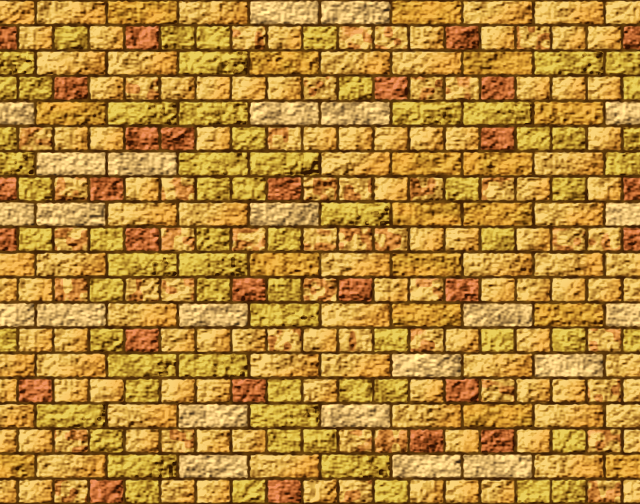
This texture is drawn by a Shadertoy shader. Its source:

```glsl
// Golden brick wall: rows of long bricks alternating with rows of short ones.
#define ROWS 20.0
#define LONG_BRICKS 9.0
#define JOINT 0.11
#define RELIEF 2.1
#define MOTTLE 0.45
#define BASE_TONE 0.76
#define GRAIN vec2(4.2, 5.6)

const vec3 RAMP[6] = vec3[6](
    vec3(0.20, 0.09, 0.01), vec3(0.38, 0.24, 0.05), vec3(0.62, 0.42, 0.14),
    vec3(0.78, 0.59, 0.24), vec3(0.91, 0.73, 0.32), vec3(0.98, 0.83, 0.47));

const vec3 GREY_BEIGE = vec3(0.84, 0.69, 0.46);
const vec3 OLIVE_TINT = vec3(0.94, 0.98, 0.76);
const vec3 ORANGE_TINT = vec3(1.0, 0.84, 0.60);
const vec3 RED_TINT = vec3(0.96, 0.70, 0.80);

float hash(vec2 p) {
    uvec2 u = uvec2(ivec2(floor(p))) * uvec2(1597334673u, 3812015801u);
    uint h = (u.x ^ u.y) * 1597334673u;
    h = (h ^ (h >> 15)) * 2246822519u;
    return float((h ^ (h >> 13)) >> 8) / 16777216.0;
}

float noise(vec2 p) {
    vec2 i = floor(p), f = fract(p);
    f = f * f * (3.0 - 2.0 * f);
    return mix(mix(hash(i), hash(i + vec2(1, 0)), f.x),
               mix(hash(i + vec2(0, 1)), hash(i + vec2(1, 1)), f.x), f.y);
}

float fbm(vec2 p) {
    return 0.6 * noise(p) + 0.4 * noise(p * 2.1 + 31.7);
}

// Blends the dark-to-light palette at tone 0..1
vec3 ramp(float tone) {
    float t = clamp(tone, 0.0, 1.0) * 5.0;
    int i = min(int(t), 4);
    return mix(RAMP[i], RAMP[i + 1], t - float(i));
}

void mainImage(out vec4 fragColor, in vec2 fragCoord) {
    // One unit of height is one row of bricks
    vec2 uv = fragCoord / iResolution.xy;
    float pixel = ROWS / iResolution.y;
    float row = floor(uv.y * ROWS);
    bool isShort = mod(row, 2.0) < 0.5;
    float columns = isShort ? 2.0 * LONG_BRICKS : LONG_BRICKS;
    float x = uv.x * columns + 0.5;
    vec2 cell = vec2(fract(x), fract(uv.y * ROWS));
    vec2 id = vec2(mod(floor(x), columns), row);
    vec2 size = vec2(ROWS * iResolution.x / (iResolution.y * columns), 1.0);
    vec2 q = (cell - 0.5) * size;

    // Rough rounded outline of the brick
    vec2 grainPos = q + 3.0 + 40.0 * vec2(hash(id + 11.0), hash(id + 57.0));
    vec2 halfSize = 0.5 * (size - JOINT);
    vec2 d = abs(q) - halfSize + 0.06;
    float edge = length(max(d, 0.0)) + min(max(d.x, d.y), 0.0) - 0.06;
    edge += 0.06 * (noise(grainPos * 7.0) - 0.5);

    // Chiselled surface lit from the upper left
    vec2 g = grainPos * GRAIN;
    float relief = fbm(g) - fbm(g + vec2(-0.35, 0.45));
    float patches = noise(grainPos * vec2(1.6, 2.2) + 9.0);
    float blotch = smoothstep(0.45, 0.65, noise(grainPos * 3.3 + 71.0));
    float tone = BASE_TONE + RELIEF * 0.6 * relief + MOTTLE * (patches - 0.5);
    float toCorner = smoothstep(0.25, 0.95, cell.x + 0.35 * (patches - cell.y));

    // Kind of brick: worn colours differ between long and short ones
    float kind = hash(id + 101.0);
    vec3 tint = vec3(1.0);
    float grey = 0.0;
    if (isShort) {
        if (kind < 0.13) {
            tone -= 0.13 + 0.18 * blotch;
            tint = RED_TINT;
        } else if (kind < 0.38) {
            tone -= 0.16 * blotch;
            tint = mix(vec3(1.0), vec3(0.98, 0.82, 0.82), blotch);
        } else if (kind < 0.56) {
            tone -= 0.06;
            tint = OLIVE_TINT;
        } else {
            tone += 0.07 - 0.10 * toCorner;
            tint = mix(vec3(1.0), ORANGE_TINT, 0.6 * toCorner);
        }
    } else {
        if (kind < 0.19) {
            grey = 0.6;
        } else if (kind < 0.45) {
            float pits = smoothstep(0.58, 0.75, noise(grainPos * 5.0 + 23.0));
            tone -= toCorner * (0.12 + 0.4 * pits);
            tint = OLIVE_TINT;
        } else if (kind < 0.62) {
            tone -= 0.09;
            tint = mix(OLIVE_TINT, ORANGE_TINT, 0.3 + 0.5 * patches);
        } else {
            tone += 0.04 - 0.12 * toCorner;
            tint = mix(vec3(1.0), ORANGE_TINT, 0.7 * toCorner);
        }
    }

    // Bright upper left rim, shaded lower right rim
    float lit = min(q.x + halfSize.x, halfSize.y - q.y);
    float shaded = min(halfSize.x - q.x, q.y + halfSize.y);
    tone += 0.16 * exp(-9.0 * max(lit, 0.0)) - 0.26 * exp(-11.0 * max(shaded, 0.0));

    vec3 brick = ramp(tone) * tint;
    brick = mix(brick, GREY_BEIGE * (0.35 + 0.85 * tone), grey);
    vec3 mortar = ramp(0.02 + 0.22 * noise(uv * ROWS * vec2(6.0, 5.0)));
    float soft = max(pixel, 0.04);
    fragColor = vec4(mix(brick, mortar, smoothstep(-soft, soft, edge)), 1.0);
}
```
